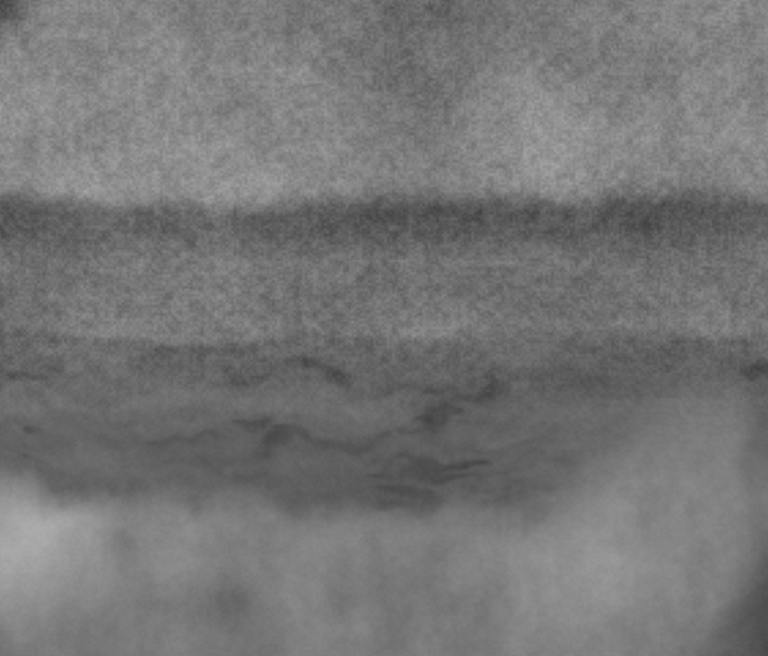
This texture is drawn by a WebGL 2 fragment shader. Its source:

```glsl
#version 300 es
precision highp float;
// A grey plaster ledge: upper wall, shaded groove, riser, flat tread and a rounded front.
// Soft height profiles set the tone of each plane; layered value noise adds
// mottling, streaks and grain, which fades toward the out-of-focus front.
uniform vec2 u_resolution;
out vec4 fragColor;

float hash(vec2 p) {
    return fract(sin(dot(p, vec2(127.1, 311.7))) * 43758.5453);
}

float noise(vec2 p) {
    vec2 i = floor(p), f = fract(p);
    f = f * f * (3.0 - 2.0 * f);
    return mix(mix(hash(i), hash(i + vec2(1, 0)), f.x),
               mix(hash(i + vec2(0, 1)), hash(i + vec2(1, 1)), f.x), f.y);
}

// Fractal noise centred on zero
float fbm(vec2 p, int octaves) {
    float sum = 0.0, amp = 0.5;
    for (int i = 0; i < octaves; i++) {
        sum += amp * (noise(p) - 0.5);
        p = mat2(1.6, 1.2, -1.2, 1.6) * p + 17.3;
        amp *= 0.55;
    }
    return sum;
}

// Horizontal stains with bent, broken outlines
float streaks(vec2 p, vec2 scale) {
    vec2 q = p * scale + 1.4 * vec2(fbm(p * 9.0, 2), fbm(p * 11.0 + 4.0, 3));
    return 0.5 * noise(q) + 0.3 * noise(q * 2.1 + 5.7) + 0.2 * noise(q * 4.3 + 9.1) - 0.5;
}

// Soft elliptical patch of light or shade
float blob(vec2 uv, vec2 centre, vec2 radius) {
    vec2 d = (uv - centre) / radius;
    return exp(-dot(d, d));
}

// Faint line, broken along its length
float scratch(vec2 uv, vec2 start, float span, float width) {
    float along = smoothstep(0.0, 0.02, uv.x - start.x) * smoothstep(0.0, 0.02, start.x + span - uv.x);
    float wobble = 0.004 * (noise(uv * 40.0) - 0.5);
    return along * noise(vec2(uv.x * 90.0, 3.0)) * exp(-pow((uv.y - start.y + wobble) / width, 2.0));
}

// Sparse curved pits and pale chips: thin noise contours inside rare patches
float chips(vec2 p, float scale) {
    float patches = smoothstep(0.66, 0.82, noise(p * scale * 0.35 + 7.0));
    float contour = abs(noise(p * scale) - 0.5);
    float shade = noise(p * scale * 0.7 + 2.6) - 0.55;
    return patches * shade * smoothstep(0.12, 0.0, contour);
}

float wallTone(vec2 uv, float cloud) {
    float tone = mix(0.54, 0.48, smoothstep(0.74, 1.0, uv.y));
    tone += 0.04 * blob(uv, vec2(0.2, 0.84), vec2(0.17, 0.10));
    tone += 0.03 * blob(uv, vec2(0.60, 0.77), vec2(0.13, 0.08));
    tone += 0.03 * blob(uv, vec2(0.93, 0.82), vec2(0.09, 0.10));
    tone -= 0.045 * blob(uv, vec2(0.53, 0.92), vec2(0.08, 0.20));
    tone -= 0.03 * blob(uv, vec2(0.75, 0.93), vec2(0.10, 0.08));
    tone -= 0.03 * blob(uv, vec2(0.05, 0.77), vec2(0.06, 0.05));
    return tone + 0.17 * cloud;
}

float riserTone(vec2 uv, float cloud) {
    float tone = mix(0.455, 0.375, smoothstep(0.595, 0.655, uv.y));
    tone += 0.015 * smoothstep(0.54, 0.495, uv.y);
    return tone + 0.12 * cloud;
}

float treadTone(vec2 uv, float streak) {
    float tone = 0.385 + 0.035 * blob(uv, vec2(0.1, 0.40), vec2(0.35, 0.06));
    tone -= 0.02 * smoothstep(0.35, 0.22, uv.y);
    tone -= 0.02 * blob(uv, vec2(0.85, 0.43), vec2(0.2, 0.05));
    tone -= 0.05 * smoothstep(0.12, 0.30, -streak);
    return tone + 0.13 * streak;
}

float frontTone(vec2 uv, float cloud) {
    float tone = mix(0.475, 0.52, smoothstep(0.0, 0.16, uv.y));
    tone += 0.12 * blob(uv, vec2(0.02, 0.18), vec2(0.12, 0.11));
    tone += 0.03 * blob(uv, vec2(0.76, 0.14), vec2(0.10, 0.10));
    tone -= 0.06 * blob(uv, vec2(0.165, 0.18), vec2(0.03, 0.06));
    tone -= 0.04 * blob(uv, vec2(0.37, 0.15), vec2(0.04, 0.05));
    tone -= 0.05 * blob(uv, vec2(0.27, 0.08), vec2(0.06, 0.03));
    tone -= 0.04 * blob(uv, vec2(0.17, 0.0), vec2(0.06, 0.06));
    tone -= 0.03 * smoothstep(0.20, 0.38, uv.y);
    tone -= 0.08 * smoothstep(0.94, 1.02, uv.x);
    float corner = uv.x + 0.50 * (0.18 - uv.y);
    tone -= 0.08 * smoothstep(0.97, 1.04, corner) * smoothstep(0.24, 0.12, uv.y);
    return tone + 0.17 * cloud;
}

void main() {
    vec2 uv = gl_FragCoord.xy / u_resolution;
    vec2 p = gl_FragCoord.xy / u_resolution.y;
    float cloud = fbm(p * 6.0, 6);
    float softCloud = fbm(p * vec2(11.0, 8.0) + 31.0, 4);
    float streak = streaks(p, vec2(6.0, 21.0));

    // Edges between the planes
    float ripple = 0.010 * (noise(vec2(p.x * 7.0, 2.0)) - 0.5);
    float wall = smoothstep(0.668, 0.718, uv.y + ripple + 0.03 * cloud);
    float riser = smoothstep(0.474, 0.497, uv.y + ripple + 0.03 * cloud);
    float lip = 0.26 - 0.04 * smoothstep(0.0, 0.5, uv.x) + 0.16 * smoothstep(0.67, 0.92, uv.x);
    float blur = mix(0.045, 0.075, smoothstep(0.3, 0.8, uv.x));
    float front = smoothstep(blur, -blur, uv.y - lip + 0.10 * softCloud);

    float tone = mix(treadTone(uv, streak), frontTone(uv, softCloud), front);
    tone = mix(tone, riserTone(uv, cloud), riser);
    tone = mix(tone, wallTone(uv, cloud), wall);
    tone -= 0.02 * exp(-pow((uv.y - 0.678) / 0.012, 2.0));

    // Surface detail, sharpest on the wall and riser
    float focus = mix(0.3, 1.0, smoothstep(0.32, 0.52, uv.y));
    float grain = 0.14 * fbm(p * 75.0, 3) + 0.075 * (noise(p * 240.0) - 0.5);
    tone += focus * grain + 0.10 * riser * chips(p, 42.0);
    tone += 0.012 * riser * (1.0 - wall) * (noise(p * vec2(12.0, 190.0)) - 0.5);
    tone += 0.07 * scratch(uv, vec2(0.45, 0.603), 0.11, 0.002);
    tone += 0.07 * scratch(uv, vec2(0.60, 0.601), 0.08, 0.003);
    tone -= 0.17 * blob(uv, vec2(0.0, 1.0), vec2(0.03, 0.035));
    fragColor = vec4(vec3(clamp(tone, 0.0, 1.0)), 1.0);
}
```
